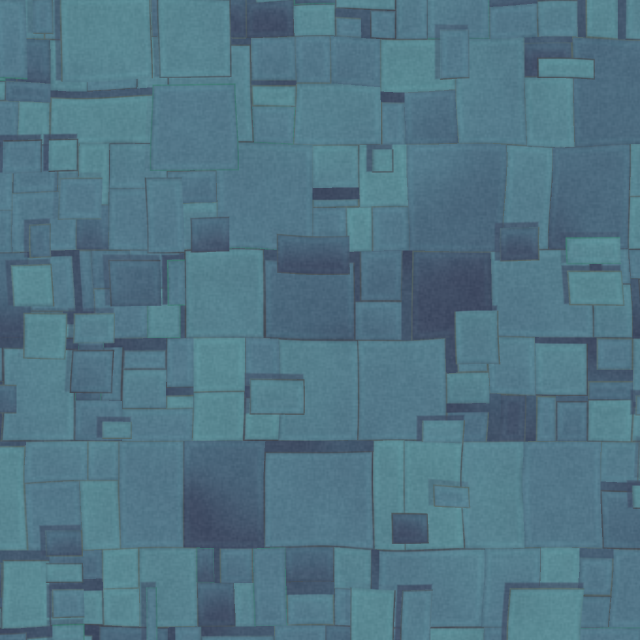
This pattern is drawn by a WebGL 1 fragment shader. Its source:

```glsl
precision highp float;
uniform vec2 u_resolution;

#define ROWS 6.4
#define COLUMNS 3.4
#define SPLITS 4
#define WOBBLE 0.009
#define SEAM_WIDTH 0.0031
#define STRIP_CHANCE 0.34
#define OVERLAY_CHANCE 0.17
#define MOTTLE 0.045
#define GRAIN 0.026
#define SOFTNESS 0.0005

const vec3 NAVY  = vec3(0.25, 0.30, 0.39);
const vec3 SLATE = vec3(0.29, 0.40, 0.48);
const vec3 BLUE  = vec3(0.325, 0.465, 0.535);
const vec3 TEAL  = vec3(0.35, 0.53, 0.57);
const vec3 OLIVE = vec3(0.34, 0.40, 0.39);
const vec3 SOOT  = vec3(0.27, 0.29, 0.32);

float hash(vec2 p) {
  vec3 q = fract(p.xyx * vec3(0.1031, 0.1030, 0.0973));
  q += dot(q, q.yzx + 33.33);
  return fract((q.x + q.y) * q.z);
}

float noise(vec2 p) {
  vec2 i = floor(p), f = fract(p);
  f *= f * (3.0 - 2.0 * f);
  return mix(mix(hash(i), hash(i + vec2(1, 0)), f.x),
             mix(hash(i + vec2(0, 1)), hash(i + 1.0), f.x), f.y);
}

float cloud(vec2 p) {
  return 0.55 * noise(p) + 0.3 * noise(p * 2.1 + 7.0) + 0.15 * noise(p * 4.3 + 19.0);
}

// Random value number k of the tile with the given id
float pick(float id, float k) {
  return hash(vec2(id * 913.0, k * 17.3 + 4.0));
}

// Irregular interval around x: start, end, index
float bound(float i, float count, float seed) {
  return (i + 0.5 * hash(vec2(i + 50.0, seed)) - 0.25) / count;
}

vec3 span(float x, float count, float seed) {
  float i = floor(x * count);
  if (x < bound(i, count, seed)) i -= 1.0;
  else if (x >= bound(i + 1.0, count, seed)) i += 1.0;
  return vec3(bound(i, count, seed), bound(i + 1.0, count, seed), i);
}

// Rectangle holding p, from bands cut again and again; returns its id
float findTile(vec2 p, float seed, out vec2 lo, out vec2 hi) {
  vec3 row = span(p.y, ROWS, seed);
  vec3 col = span(p.x, COLUMNS, seed + row.z * 3.7 + 40.0);
  lo = vec2(col.x, row.x);
  hi = vec2(col.y, row.y);
  float id = hash(vec2(col.z + 20.0, row.z + 31.0 + seed * 5.0));
  for (int i = 0; i < SPLITS; i++) {
    vec2 size = hi - lo;
    float longest = max(size.x, size.y);
    if (longest < 0.09 || (longest < 0.19 && pick(id, 1.0) > 0.75)) break;
    float ratio = mix(0.3, 0.7, pick(id, 2.0));
    vec2 cut = mix(lo, hi, ratio);
    float side;
    if (size.x > size.y * mix(0.65, 1.3, pick(id, 3.0))) {
      side = step(cut.x, p.x);
      if (side > 0.5) lo.x = cut.x; else hi.x = cut.x;
    } else {
      side = step(cut.y, p.y);
      if (side > 0.5) lo.y = cut.y; else hi.y = cut.y;
    }
    id = pick(id, 5.0 + side);
  }
  return id;
}

vec3 tileColor(float tone) {
  vec3 c = mix(NAVY, SLATE, smoothstep(0.0, 0.14, tone));
  c = mix(c, BLUE, smoothstep(0.12, 0.38, tone));
  return mix(c, TEAL, smoothstep(0.52, 1.05, tone));
}

// One tile with its seams, laid over the colour below
vec3 paintTile(vec2 p, vec3 below, float id, vec2 lo, vec2 hi) {
  vec2 uv = (p - lo) / (hi - lo);
  vec4 gap = vec4(p - lo, hi - p);
  float inside = min(min(gap.x, gap.y), min(gap.z, gap.w));
  float tone = pick(id, 11.0) + 0.3 * (noise(p * 5.0 + 3.0) - 0.5) + 0.14 * (uv.y - 0.5);
  vec3 c = tileColor(tone + 0.07);

  // Each side has its own seam strength and depth of shadow
  vec4 strength = vec4(pick(id, 12.0), pick(id, 13.0), pick(id, 14.0), pick(id, 15.0));
  vec4 line = smoothstep(0.1, 0.7, strength) * (1.0 - smoothstep(0.0008, SEAM_WIDTH, gap));
  vec4 shade = fract(strength * 7.0) * exp(-max(gap, 0.0) / 0.0045);
  float seam = max(max(line.x, line.y), max(line.z, line.w));
  float shadow = max(max(shade.x, shade.y), max(shade.z, shade.w));
  float worn = smoothstep(0.1, 0.7, noise(p * 19.0 + id * 40.0));
  c += 0.026 * exp(-pow((inside - 0.0075) / 0.004, 2.0)) * vec3(0.5, 1.0, 0.9);
  c = mix(c, SLATE * 0.8, 0.5 * shadow * worn);
  vec3 seamColor = mix(SOOT, OLIVE, smoothstep(0.25, 0.6, pick(id, 16.0)));
  seamColor = mix(seamColor, vec3(0.24, 0.48, 0.44), step(0.93, pick(id, 17.0)));
  c = mix(c, seamColor, seam * mix(0.6, 1.0, worn));
  return mix(below, c, smoothstep(-0.001, 0.001, inside));
}

vec3 patchwork(vec2 p) {
  vec2 lo, hi;
  float id = findTile(p, 3.0, lo, hi);

  // Dark strips left open above or beside some tiles
  float strip = pick(id, 21.0);
  float open = mix(0.006, 0.02, pick(id, 22.0));
  vec3 ground = mix(NAVY * 0.95, SLATE, 0.75 * noise(p * 13.0));
  if (strip < STRIP_CHANCE * 0.55) hi.y -= open;
  else if (strip < STRIP_CHANCE) lo.x += open;
  else { lo -= 0.001; hi += 0.001; }
  vec3 c = paintTile(p, ground, id, lo, hi);

  // Loose tiles on top, shaded only along the upper and left margin
  vec2 shift = vec2(0.37, 0.081);
  id = findTile(p + shift, 8.0, lo, hi);
  lo -= shift;
  hi -= shift;
  if (pick(id, 23.0) < OVERLAY_CHANCE) {
    vec2 outer = min(p - lo, hi - p);
    float margin = smoothstep(0.0, 0.004, min(outer.x, outer.y));
    float upperLeft = max(step(p.x, lo.x + 0.01), step(hi.y - 0.01, p.y));
    c = mix(c, NAVY, 0.8 * margin * upperLeft * pick(id, 24.0));
    c = paintTile(p, c, id, lo + vec2(0.01, 0.0), hi - vec2(0.0, 0.01));
  }
  return c;
}

void main() {
  vec2 p = gl_FragCoord.xy / min(u_resolution.x, u_resolution.y);
  vec2 bend = vec2(noise(p * 8.0 + 5.0), noise(p * 8.0 + 61.0)) - 0.5;
  vec2 q = p + WOBBLE * bend;

  // Four samples soften every edge
  vec3 c = vec3(0.0);
  for (int i = 0; i < 4; i++) {
    float k = float(i);
    vec2 corner = vec2(mod(k, 2.0), floor(k / 2.0)) * 2.0 - 1.0;
    c += 0.25 * patchwork(q + SOFTNESS * corner);
  }

  // Cloudy paint and a faint woven grain
  c += MOTTLE * (cloud(p * 16.0) - 0.5) * vec3(0.6, 1.0, 0.9);
  float weave = noise(p * vec2(340.0, 170.0)) + noise(p * vec2(170.0, 340.0) + 9.0) - 1.0;
  c += GRAIN * weave;
  gl_FragColor = vec4(c, 1.0);
}
```
